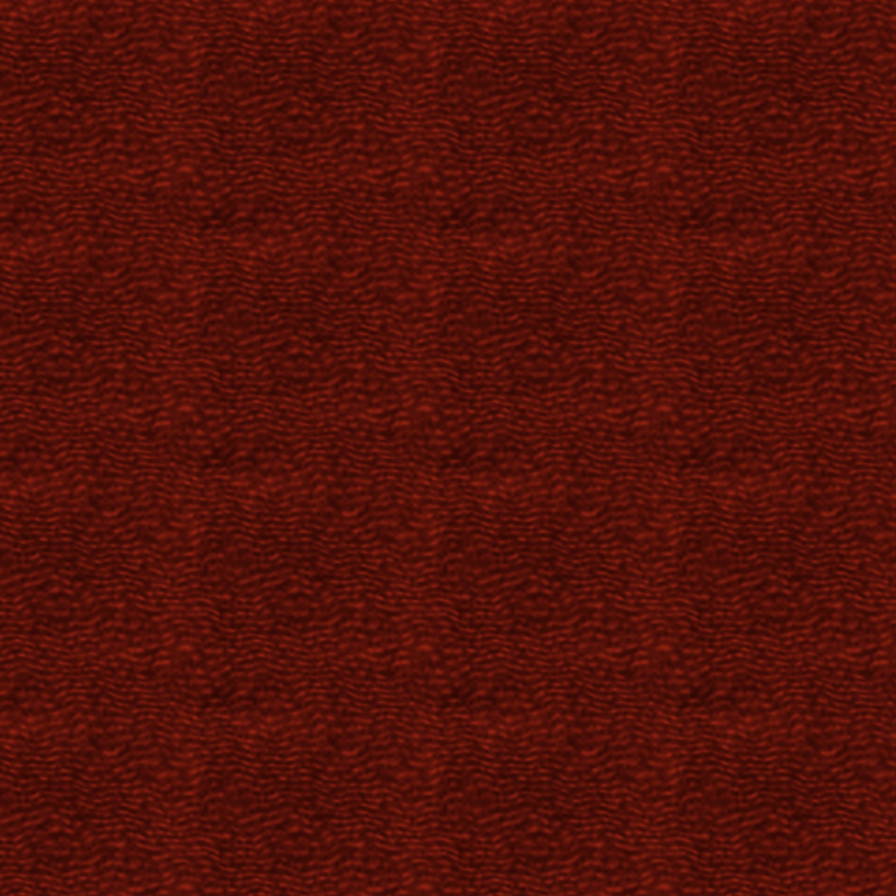
Reproduce this texture procedurally as a WebGL 2 fragment shader.

```glsl
#version 300 es
precision highp float;
// Dark red woven cloth: staggered rows of short soft stitches in a repeating tile.
// Jittered cellular grains form the stitches, layered sines bend the rows,
// and fine value noise with broad glows varies the tone inside each tile.

uniform vec2 u_resolution;
out vec4 outColor;

const float TAU = 6.2831853;
const float TILE_SIZE = 0.267;                // repeat length in canvas widths
const vec2 TILE_ORIGIN = vec2(0.2175, 0.724); // seam and bright band position
const vec2 STITCHES = vec2(19.0, 28.0);       // columns and (even) rows per tile
const vec2 STITCH_SPREAD = vec2(0.16, 0.08);  // squared softness in cell units
const vec2 STITCH_JITTER = vec2(0.50, 0.26);
const float FIBRE_CELLS = 64.0;               // fine noise cells per tile
const float STITCH_CONTRAST = 0.78;
const float STITCH_MEAN = 0.27;
const float FIBRE_CONTRAST = 0.46;
const float BASE_TONE = 0.43;
const vec3 SHADOW_RED = vec3(0.200, 0.030, 0.015);
const vec3 LIGHT_RED = vec3(0.500, 0.112, 0.058);

vec3 hash3(vec2 cell) {
    vec3 h = fract(cell.xyx * vec3(0.1031, 0.1030, 0.0973));
    h += dot(h, h.yxz + 33.33);
    return fract((h.xxy + h.yzz) * h.zyx);
}

// Bilinear value noise that wraps at the tile edge.
float fibreNoise(vec2 p) {
    vec2 c = floor(p);
    vec2 f = p - c;
    vec2 a = mod(c, FIBRE_CELLS) + 71.0;
    vec2 b = mod(c + 1.0, FIBRE_CELLS) + 71.0;
    float low = mix(hash3(a).x, hash3(vec2(b.x, a.y)).x, f.x);
    float high = mix(hash3(vec2(a.x, b.y)).x, hash3(b).x, f.x);
    return mix(low, high, f.y) - 0.5;
}

// Sum of soft elliptical stitches on a jittered brick grid.
float stitches(vec2 p) {
    float total = 0.0;
    for (int j = -1; j <= 1; j++) {
        float row = floor(p.y) + float(j);
        float stagger = 0.5 * mod(row, 2.0);
        for (int i = -1; i <= 1; i++) {
            vec2 cell = vec2(floor(p.x - stagger) + float(i), row);
            vec3 rnd = hash3(mod(cell, STITCHES) + 7.0);
            vec2 centre = cell + vec2(stagger + 0.5, 0.5) + (rnd.xy - 0.5) * STITCH_JITTER;
            vec2 d = p - centre;
            total += mix(0.45, 1.05, rnd.z) * exp(-dot(d * d, 1.0 / STITCH_SPREAD));
        }
    }
    return total;
}

// Soft elliptical spot, repeated with the tile.
float glow(vec2 t, vec2 centre, vec2 radius) {
    vec2 d = (fract(t - centre + 0.5) - 0.5) / radius;
    return exp(-dot(d, d));
}

// Uneven dye and wear across one tile.
float wear(vec2 t) {
    float tone = 0.20 * glow(t, vec2(0.33, 0.00), vec2(0.18, 0.07));
    tone += 0.12 * glow(t, vec2(0.57, 0.30), vec2(0.12, 0.06));
    tone += 0.11 * glow(t, vec2(0.93, -0.05), vec2(0.13, 0.16));
    tone += 0.08 * glow(t, vec2(0.92, 0.45), vec2(0.10, 0.24));
    tone -= 0.15 * glow(t, vec2(0.14, 0.11), vec2(0.24, 0.05));
    tone -= 0.07 * glow(t, vec2(0.35, 0.68), vec2(0.30, 0.18));
    float seam = abs(fract(t.x + 0.5) - 0.5);
    tone += 0.06 * exp(-seam * seam * 6000.0);
    return tone;
}

void main() {
    vec2 uv = gl_FragCoord.xy / u_resolution;
    vec2 t = (uv - TILE_ORIGIN) / TILE_SIZE;

    // Bend the rows with whole-number sines so the tile still closes.
    vec2 bend = vec2(0.35 * sin(TAU * (2.0 * t.y + t.x)),
                     0.45 * sin(TAU * (t.x + 2.0 * t.y))
                   + 0.28 * sin(TAU * (3.0 * t.x - t.y) + 1.3)
                   + 0.14 * sin(TAU * (7.0 * t.x + 3.0 * t.y)));

    float tone = BASE_TONE + wear(t);
    tone += STITCH_CONTRAST * (stitches(t * STITCHES + bend) - STITCH_MEAN);
    tone += FIBRE_CONTRAST * fibreNoise(t * FIBRE_CELLS);
    outColor = vec4(mix(SHADOW_RED, LIGHT_RED, clamp(tone, 0.0, 1.15)), 1.0);
}
```
